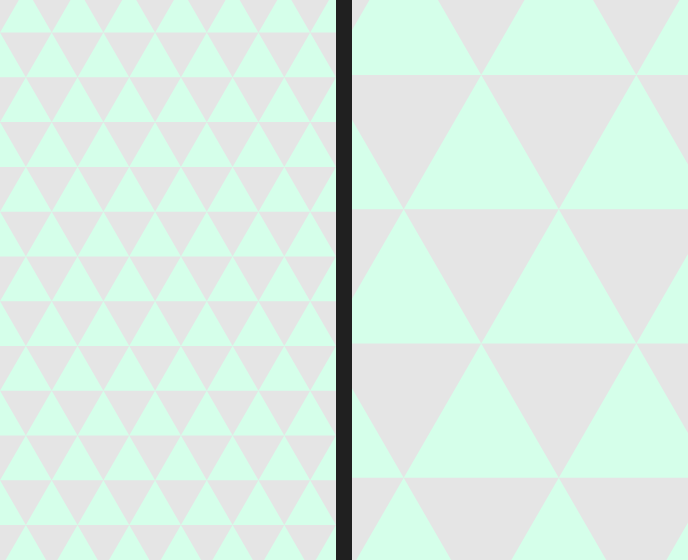
Left, the full canvas; right, a detail of the centre.
A WebGL 1 fragment shader for this pattern:

```glsl
precision highp float;

// Flat tiling of upright mint triangles on pale grey, in rows that shift
// by half a triangle each time. Each row is cut by fract, a pixel is mint when
// it lies under the apex slopes, and edges are smoothed by supersampling.

uniform vec2 u_resolution;

// 1.0 inside an upright triangle; cell counts triangles across and rows down
float uprightTriangle(vec2 cell) {
    float shift = 0.5 * mod(floor(cell.y), 2.0);
    float fromApex = abs(fract(cell.x - shift + 0.5) - 0.5);
    return step(fromApex, 0.5 * fract(cell.y));
}

void main() {
    const float SAMPLES = 4.0;
    float coverage = 0.0;

    // Average a regular grid of samples inside the pixel
    for (float j = 0.0; j < SAMPLES; j++) {
        for (float i = 0.0; i < SAMPLES; i++) {
            vec2 offset = (vec2(i, j) + 0.5) / SAMPLES - 0.5;
            vec2 uv = (gl_FragCoord.xy + offset) / u_resolution;
            vec2 cell = vec2(uv.x * 6.5, (1.0 - uv.y) * 12.51 - 0.728);
            coverage += uprightTriangle(cell);
        }
    }
    coverage /= SAMPLES * SAMPLES;

    vec3 grey = vec3(0.898);
    vec3 mint = vec3(0.835, 1.0, 0.918);
    gl_FragColor = vec4(mix(grey, mint, coverage), 1.0);
}
```
